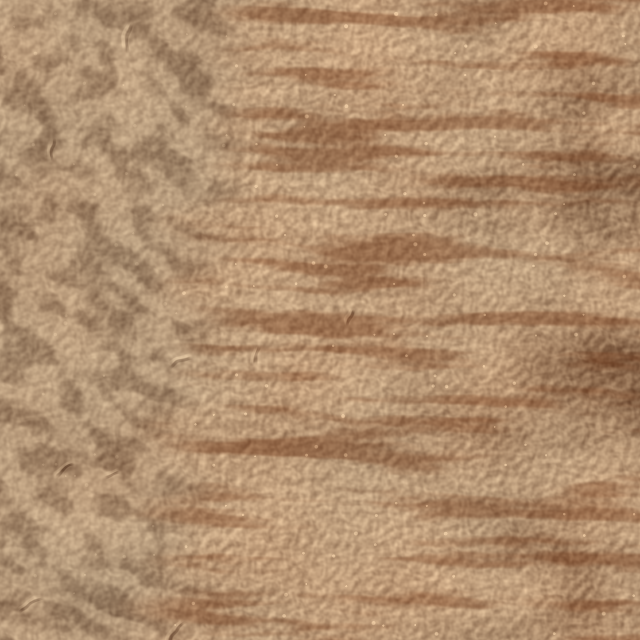
Give the GLSL for this texture, as a three.js fragment shader.

```glsl
varying vec2 vUv;

const vec3 SHADE = vec3(0.47, 0.34, 0.24);
const vec3 LIGHT = vec3(0.80, 0.67, 0.53);
const vec3 RUST = vec3(0.025, -0.012, -0.025);
const vec3 ASH = vec3(-0.012, 0.004, 0.012);
const float BASE_TONE = 0.84;
const float STREAK_DEPTH = 0.50;
const float MOTTLE_DEPTH = 0.42;
const float STAIN_DEPTH = 0.62;
const float GRAIN_SCALE = 92.0;
const float GRAIN_RELIEF = 0.36;
const float SPECK_SCALE = 64.0;
const float SPECK_CHANCE = 0.035;
const int SCRATCHES = 9;

float hash(vec2 p) {
  vec3 q = fract(vec3(p.xyx) * 0.1031);
  q += dot(q, q.yzx + 33.33);
  return fract((q.x + q.y) * q.z);
}

vec2 hash2(vec2 p) {
  return vec2(hash(p), hash(p + 57.3));
}

float cornerSlope(vec2 cell, vec2 offset) {
  float angle = 6.2832 * hash(cell);
  return dot(vec2(cos(angle), sin(angle)), offset);
}

// Gradient noise centred on zero
float noise(vec2 p) {
  p += 200.0;
  vec2 i = floor(p), f = fract(p);
  vec2 u = f * f * f * (f * (f * 6.0 - 15.0) + 10.0);
  vec2 e = vec2(1.0, 0.0);
  float low = mix(cornerSlope(i, f), cornerSlope(i + e, f - e), u.x);
  float high = mix(cornerSlope(i + e.yx, f - e.yx), cornerSlope(i + 1.0, f - 1.0), u.x);
  return mix(low, high, u.y);
}

vec2 rotate(vec2 p, float angle) {
  float c = cos(angle), s = sin(angle);
  return vec2(c * p.x - s * p.y, s * p.x + c * p.y);
}

// Long, nearly level fibres with tapered ends
float streaks(vec2 p) {
  p.y += 0.03 * p.x + 0.006 * noise(p * vec2(7.0, 12.0));
  float broad = noise(p * vec2(3.3, 25.0) + 3.7);
  float thin = noise(p * vec2(5.0, 52.0) + 19.1);
  float frayed = noise(p * vec2(22.0, 110.0));
  return smoothstep(-0.04, 0.42, broad + 0.6 * thin + 0.2 * frayed);
}

// Short slanted flecks, steeper towards the top
float mottles(vec2 p) {
  p += 0.012 * vec2(noise(p * 17.0), noise(p * 17.0 + 40.0));
  vec2 q = rotate(p, mix(0.4, 0.75, p.y));
  float flecks = noise(q * vec2(13.0, 27.0) + 8.2);
  float chips = noise(q * vec2(26.0, 46.0) + 31.0);
  return smoothstep(-0.14, 0.34, flecks + 0.45 * chips + 0.15 * noise(p * 70.0));
}

// Soft dark stains gathering at the right side
float stains(vec2 p) {
  float cloud = noise(p * vec2(3.2, 5.6) + 5.4) + 0.5 * noise(p * vec2(8.0, 13.0) + 2.0);
  return smoothstep(-0.22, 0.48, cloud + 0.1 * noise(p * 35.0)) * smoothstep(0.52, 1.0, p.x);
}

// Fine crumbs lit from the upper left
float grain(vec2 p) {
  vec2 q = p * GRAIN_SCALE + 0.8 * noise(p * 40.0);
  float relief = noise(q) - noise(q + vec2(-0.4, 0.4));
  return GRAIN_RELIEF * relief + 0.28 * noise(p * 58.0 + 9.0) + 0.2 * noise(p * 165.0);
}

float specks(vec2 p) {
  vec2 cell = floor(p * SPECK_SCALE);
  vec2 centre = 0.3 + 0.4 * hash2(cell + 11.0);
  float radius = mix(0.12, 0.28, hash(cell + 71.0));
  float dot1 = 1.0 - smoothstep(radius * 0.4, radius, length(fract(p * SPECK_SCALE) - centre));
  return dot1 * step(hash(cell + 5.0), SPECK_CHANCE);
}

// Small bent cracks, each with one bright lip
float scratches(vec2 p) {
  float tone = 0.0;
  for (int i = 0; i < SCRATCHES; i++) {
    vec2 id = vec2(float(i) * 3.7, 21.0);
    vec2 q = rotate(p - hash2(id) * vec2(0.6, 1.0), -mix(0.3, 1.5, hash(id + 4.0)));
    float halfLength = mix(0.012, 0.035, hash(id + 9.0));
    q.y += 9.0 * q.x * q.x + 0.004 * noise(p * 60.0);
    float fade = 1.0 - smoothstep(0.5, 1.0, abs(q.x) / halfLength);
    float crack = 1.0 - smoothstep(0.001, 0.004, abs(q.y));
    float lip = 1.0 - smoothstep(0.001, 0.004, abs(q.y - 0.005));
    tone += fade * (0.25 * lip - 0.4 * crack);
  }
  return tone;
}

void main() {
  vec2 p = vUv;
  float border = 0.28 + 0.13 * p.y * p.y + 0.12 * noise(p * vec2(3.0, 19.0) + 14.0);
  float fibrous = smoothstep(border - 0.07, border + 0.06, p.x);
  float streak = streaks(p) * fibrous;
  float mottle = mottles(p) * (1.0 - fibrous);
  float stain = stains(p);

  float tone = BASE_TONE - STREAK_DEPTH * streak * (1.0 - 0.5 * stain);
  tone -= MOTTLE_DEPTH * mottle + STAIN_DEPTH * stain;
  tone += grain(p) * mix(0.75, 1.0, fibrous) * (1.0 - 0.3 * streak);
  tone += 0.18 * noise(p * 8.0 + 6.0) + scratches(p);
  tone += 0.5 * specks(p) * mix(0.4, 1.0, fibrous);

  vec3 color = mix(SHADE, LIGHT, clamp(tone, -0.35, 1.35));
  color += RUST * (streak + 0.6 * noise(p * 6.0 + 50.0)) + ASH * (1.0 - fibrous);
  gl_FragColor = vec4(color, 1.0);
}
```
